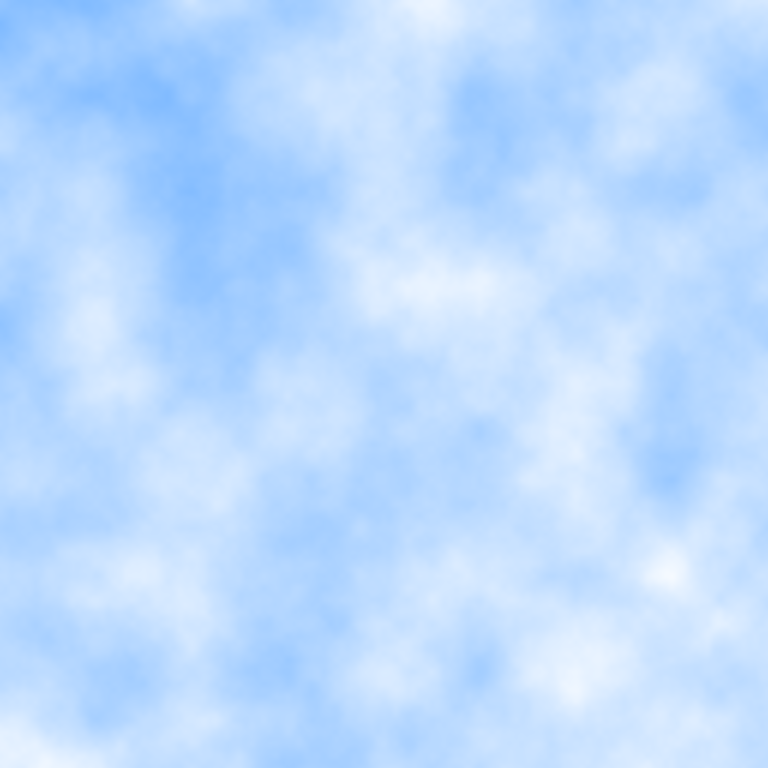
Write a WebGL 1 fragment shader that draws this texture.

```glsl
precision highp float;
// Soft pale-blue sky with hazy white clouds: fractal value noise, with a broad
// swell under it and a little extra haze near the bottom, sets the cloud cover,
// which blends sky blue into white.
uniform vec2 u_resolution;

float hash(vec2 p) {
  vec3 q = fract(vec3(p.xyx) * 0.1031);
  q += dot(q, q.yzx + 33.33);
  return fract((q.x + q.y) * q.z);
}

// Value noise: smooth interpolation between random lattice corners
float valueNoise(vec2 p) {
  vec2 cell = floor(p);
  vec2 f = fract(p);
  vec2 blend = f * f * (3.0 - 2.0 * f);
  float lower = mix(hash(cell), hash(cell + vec2(1.0, 0.0)), blend.x);
  float upper = mix(hash(cell + vec2(0.0, 1.0)), hash(cell + vec2(1.0, 1.0)), blend.x);
  return mix(lower, upper, blend.y);
}

// Sum of octaves centred on zero, each half the size and strength of the last
float cloudNoise(vec2 p) {
  float sum = 0.0;
  float amplitude = 0.35;
  for (int octave = 0; octave < 5; octave++) {
    sum += amplitude * (valueNoise(p) - 0.5);
    p = p * 2.0 + vec2(17.0, 43.0);
    amplitude *= 0.5;
  }
  return sum;
}

void main() {
  vec2 uv = gl_FragCoord.xy / u_resolution.y;

  // Broad swell plus billows and fine mottling
  float swell = 0.3 * (valueNoise(uv * 4.0 + vec2(71.0, 29.0)) - 0.5);
  float billows = cloudNoise(uv * 8.0 + vec2(113.0, 57.0));
  float haze = 0.12 * (0.5 - uv.y);
  float cover = clamp(0.51 + 1.3 * (swell + billows) + haze, 0.0, 1.0);

  vec3 skyBlue = vec3(0.5, 0.73, 1.0);
  vec3 cloudWhite = vec3(1.0);
  gl_FragColor = vec4(mix(skyBlue, cloudWhite, cover), 1.0);
}
```
